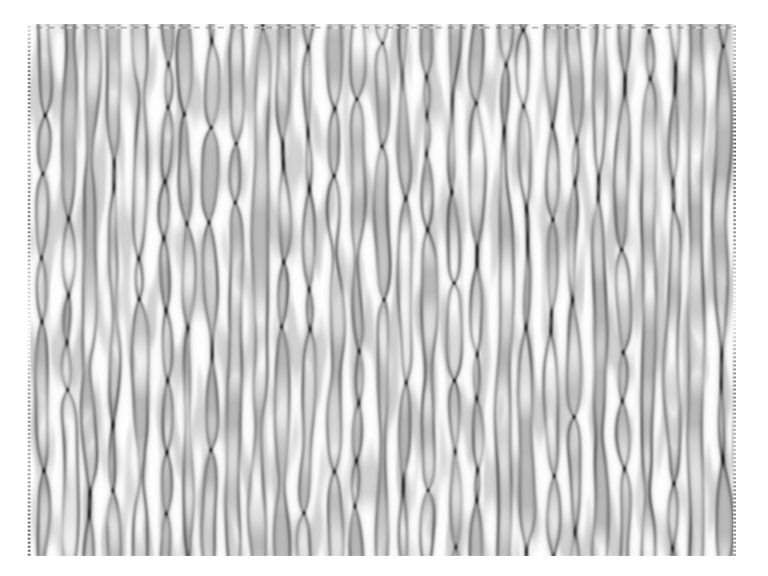
Give the GLSL for this pattern, as a Shadertoy shader.

```glsl
const vec2  CANVAS = vec2(4.0 / 3.0, 1.0);   // working units
const vec2  FIELD_MIN = vec2(0.053, 0.035);
const vec2  FIELD_MAX = vec2(1.273, 0.958);
const float COLUMNS = 29.0;                  // each column is a pair of strands
const float PINCH_RATE = 5.0;                // vertical rhythm of the lenses
const float LENS_HALF = 0.29;                // widest half lens, in columns
const float LENS_SWELL = 4.0;                // how fast a lens opens
const float SWAY = 0.24;
const float SCATTER = 0.20;
const float LINE_WIDTH = 0.058;
const float HALO_WIDTH = 0.14;
const float LINE_INK = 0.29;
const float HALO_INK = 0.05;
const float LENS_INK = 0.19;
const float HAZE_INK = 0.17;
const float PINCH_INK = 0.55;
const float PAPER = 0.995;
const float TICK_PERIOD = 0.007;
const float TICK_LENGTH = 0.005;
const float DASH_PERIOD = 0.021;
const float TAU = 6.2831853;

float hash(vec2 p) {
    vec3 q = fract(p.xyx * vec3(0.1031, 0.1030, 0.0973));
    q += dot(q, q.yzx + 33.33);
    return fract((q.x + q.y) * q.z);
}

float cornerSlope(vec2 cell, vec2 offset) {
    float angle = TAU * hash(cell);
    return dot(vec2(cos(angle), sin(angle)), offset);
}

float gradientNoise(vec2 p) {
    vec2 cell = floor(p), f = fract(p);
    vec2 u = f * f * f * (f * (f * 6.0 - 15.0) + 10.0);
    vec2 e = vec2(1.0, 0.0);
    float low = mix(cornerSlope(cell, f), cornerSlope(cell + e.xy, f - e.xy), u.x);
    float high = mix(cornerSlope(cell + e.yx, f - e.yx), cornerSlope(cell + e.xx, f - e.xx), u.x);
    return mix(low, high, u.y);
}

float bell(float d, float width) {
    return exp(-d * d / (2.0 * width * width));
}

// Brightness of the strands; x counts columns, y is canvas height
float strandShade(float x, float y, float pixel) {
    float lineWidth = length(vec2(LINE_WIDTH, 0.4 * pixel));
    float fill = 0.0, lines = 1.0;
    float home = floor(x);

    for (int k = -1; k <= 1; k++) {
        float column = home + float(k);
        float key = column * 5.37 + 20.31;
        float center = column + 0.5 + SWAY * gradientNoise(vec2(key, y * 4.0 + 40.0))
                     + SCATTER * (hash(vec2(column + 7.0, 3.0)) - 0.5);

        // The opening closes wherever the signed noise crosses zero
        float bias = 1.2 * (hash(vec2(column + 50.0, 9.0)) - 0.5);
        float opening = abs(2.0 * gradientNoise(vec2(key, y * PINCH_RATE + 10.0)) + bias);
        float halfWidth = LENS_HALF * (1.0 - exp(-LENS_SWELL * opening));
        float d = x - center;

        // Two strands with soft shoulders, each with its own wobble
        float inside = smoothstep(0.0, 0.14, halfWidth);
        for (float side = -1.0; side <= 1.0; side += 2.0) {
            float wobble = 1.0 + 0.7 * gradientNoise(vec2(key + side * 2.3, y * 6.0 + 60.0));
            float s = side * d - halfWidth * wobble;
            float press = 1.0 + 1.1 * gradientNoise(vec2(key + side * 1.9, y * 7.0 + 90.0));
            lines *= 1.0 - LINE_INK * press * bell(s, lineWidth);
            lines *= 1.0 - HALO_INK * bell(s, HALO_WIDTH);
            inside *= smoothstep(-0.09, 0.09, -s);
        }

        // Lens interior fades between grey and paper along its length
        float tone = clamp(0.8 + 2.2 * gradientNoise(vec2(key + 3.7, y * 9.0 + 70.0)), 0.0, 1.4);
        fill = max(fill, LENS_INK * tone * inside);

        // Dark knot where the strands meet
        lines *= 1.0 - PINCH_INK * bell(halfWidth, 0.032) * bell(d, 0.85 * lineWidth);
    }

    // Patchy haze over the open gaps
    float haze = smoothstep(-0.15, 0.4, gradientNoise(vec2(x * 1.9 + 5.0, y * 9.0 + 30.0)));
    fill = max(fill, HAZE_INK * haze);
    return PAPER * (1.0 - fill) * lines;
}

void mainImage(out vec4 fragColor, in vec2 fragCoord) {
    vec2 p = fragCoord / iResolution.xy * CANVAS;
    float px = 1.0 / iResolution.y;
    float pitch = (FIELD_MAX.x - FIELD_MIN.x) / COLUMNS;
    float shade = strandShade((p.x - FIELD_MIN.x) / pitch, p.y, px / pitch);

    // Broken rule just under the top edge
    float dash = smoothstep(-0.3, 0.3, sin(TAU * p.x / DASH_PERIOD));
    float rule = bell(p.y - FIELD_MAX.y + 0.006, max(0.0012, 0.4 * px));
    shade = mix(shade, mix(0.95, 0.5, dash), 0.6 * rule);

    // Field cut out of the white margin
    vec2 border = min(p - FIELD_MIN, FIELD_MAX - p);
    vec2 cover = smoothstep(-0.5 * px, 0.5 * px, border);
    float color = mix(1.0, shade, cover.x * cover.y);

    // Fine ticks outside both sides, worn unevenly
    float outside = (1.0 - cover.x) * cover.y * smoothstep(-0.5 * px, 0.5 * px, border.x + TICK_LENGTH);
    float tick = 0.5 + 0.5 * sin(TAU * p.y / TICK_PERIOD);
    float wear = 0.3 + 0.6 * gradientNoise(vec2(floor(p.x) * 4.3 + 0.4, p.y * 6.0));
    color *= 1.0 - outside * tick * clamp(wear, 0.0, 1.0);

    fragColor = vec4(vec3(color), 1.0);
}
```
